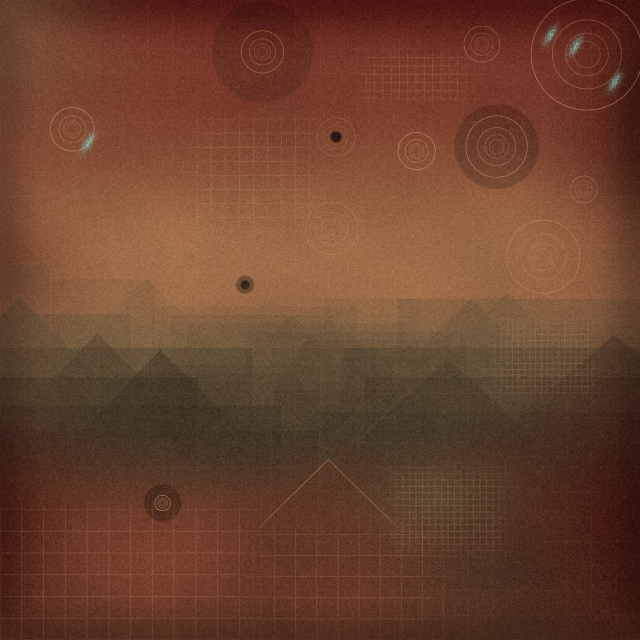
Give the GLSL for this background, as a Shadertoy shader.

```glsl
const vec3 CRIMSON = vec3(.36, .09, .085);
const vec3 RUST = vec3(.47, .225, .16);
const vec3 SAND = vec3(.61, .42, .28);
const vec3 OLIVE = vec3(.46, .39, .27);
const vec3 UMBER = vec3(.31, .25, .18);
const vec3 SHADOW = vec3(.2, .155, .115);
const vec3 GROUND = vec3(.37, .21, .145);
const vec3 DRIED = vec3(.23, .065, .05);
const vec3 EMBER = vec3(.5, .26, .18);
const vec3 INK = vec3(.78, .59, .41);
const vec3 TEAL = vec3(.5, .76, .71);
const float LINE_WIDTH = .0013;
const float GRAIN = .055;
const float MIST = 4.;

// Terraces: left, right, top, opacity
const vec4 TERRACES[11] = vec4[11](
    vec4(-.1, .079, .588, .22), vec4(.079, .243, .565, .14),
    vec4(-.1, .205, .51, .24), vec4(-.1, .395, .457, .3),
    vec4(-.1, .31, .411, .42), vec4(-.1, .44, .367, .4),
    vec4(-.1, .499, .328, .35), vec4(.62, 1.1, .534, .24),
    vec4(.536, 1.1, .457, .28), vec4(.569, 1.1, .411, .3),
    vec4(.499, 1.1, .357, .28));
// Peaks: apex, slope, opacity
const vec4 PEAKS[10] = vec4[10](
    vec4(.228, .568, .95, .12), vec4(.456, .511, 1, .1),
    vec4(.518, .511, 1, .1), vec4(.793, .545, 1, .2),
    vec4(.736, .535, 1, .3), vec4(.031, .536, 1, .45),
    vec4(.152, .48, 1, .4), vec4(.251, .454, 1, .5),
    vec4(.7, .44, .9, .3), vec4(.96, .478, .85, .5));
// Rings: centre, outer radius, brightness
const vec4 RINGS[11] = vec4[11](
    vec4(.41, .919, .033, .4), vec4(.113, .798, .034, .5),
    vec4(.753, .931, .028, .35), vec4(.917, .915, .087, .5),
    vec4(.525, .786, .03, .2), vec4(.651, .764, .029, .5),
    vec4(.776, .771, .048, .45), vec4(.912, .704, .021, .3),
    vec4(.849, .599, .057, .32), vec4(.518, .643, .041, .28),
    vec4(.254, .214, .012, .5));
// Dark discs: centre, radius, opacity
const vec4 DISCS[6] = vec4[6](
    vec4(.41, .919, .079, .12), vec4(.776, .771, .066, .18),
    vec4(.525, .786, .009, .65), vec4(.383, .555, .014, .3),
    vec4(.383, .555, .007, .5), vec4(.254, .214, .029, .25));
// Grid patches: centre, half size; then cell sizes
const vec4 PATCHES[6] = vec4[6](
    vec4(.4, .73, .1, .09), vec4(.65, .88, .09, .04),
    vec4(.18, .1, .24, .12), vec4(.54, .09, .15, .09),
    vec4(.7, .2, .09, .07), vec4(.85, .44, .08, .06));
const float CELLS[6] = float[6](.022, .013, .034, .033, .01, .009);
const vec2 GLINTS[4] = vec2[4](vec2(.86, .945), vec2(.899, .928), vec2(.961, .872), vec2(.138, .777));

float hash(vec2 p) {
    vec3 q = fract(p.xyx * .1031);
    q += dot(q, q.yzx + 33.33);
    return fract((q.x + q.y) * q.z);
}
float clouds(vec2 p) {
    float sum = 0., gain = .5;
    for (int i = 0; i < 4; i++) {
        sum += gain * sin(p.x + 1.7 * sin(p.y)) * cos(p.y + 1.3 * sin(p.x));
        p = mat2(1.5, 1.1, -1.1, 1.5) * p + 2.3;
        gain *= .55;
    }
    return sum;
}
float fill(float d) { return smoothstep(-1., 1., d * iResolution.y); }
float stroke(float d) { return 1. - smoothstep(0., max(LINE_WIDTH, 1. / iResolution.y), abs(d)); }
float grid(vec2 p, float cell) {
    vec2 d = (.5 - abs(fract(p / cell) - .5)) * cell;
    return max(stroke(d.x), stroke(d.y));
}
void stain(inout vec3 c, vec2 offset, vec2 size, vec3 tint, float amount) {
    vec2 q = offset / size;
    c = mix(c, tint, amount * exp(-dot(q, q)));
}
// Translucent shape dissolving into mist below its top
void silhouette(inout vec3 c, float d, float y, float top, float opacity) {
    vec3 tone = mix(SHADOW, OLIVE * .86, smoothstep(.4, .6, top));
    c = mix(c, tone, opacity * fill(d) * exp(-MIST * max(top - y, 0.)));
    c += INK * .03 * stroke(d);
}
vec3 sky(vec2 p) {
    vec3 c = mix(UMBER, OLIVE, smoothstep(.27, .42, p.y));
    c = mix(c, SAND, smoothstep(.41, .54, p.y));
    c = mix(c, RUST, smoothstep(.6, .87, p.y));
    c = mix(c, CRIMSON, smoothstep(.88, 1.03, p.y));
    stain(c, p - vec2(0, .97), vec2(.17, .2), SAND * .84, .85);
    stain(c, p - vec2(1.02, .82), vec2(.12, .25), DRIED, .75);
    stain(c, p - vec2(0, .58), vec2(.1, .14), RUST * .85, .55);
    return c;
}
void land(inout vec3 c, vec2 p, float cloud) {
    for (float i = 0.; i < 12.; i++) {
        float drop = .535 - .013 * i - p.y, span = .06 + .12 * hash(vec2(i, 8));
        float side = span + .7 * drop * step(.5, hash(vec2(i, 5))) - abs(p.x - .3 - .38 * hash(vec2(i, 3)));
        silhouette(c, min(drop, side), p.y, p.y + drop, .13);
    }
    for (int i = 0; i < 11; i++) {
        vec4 t = TERRACES[i];
        silhouette(c, min(t.z - p.y, min(p.x - t.x, t.y - p.x)), p.y, t.z, t.w);
    }
    for (int i = 0; i < 10; i++) {
        vec4 k = PEAKS[i];
        silhouette(c, (k.y - p.y - k.z * abs(p.x - k.x)) * .7, p.y, k.y, k.w);
    }
    // Ground haze, front peak and stains
    float front = (.282 - p.y - .98 * abs(p.x - .513)) * .7;
    c = mix(c, GROUND, max(smoothstep(.33, .19, p.y + .04 * cloud), .65 * fill(front)));
    c += INK * .28 * stroke(front) * smoothstep(.165, .2, p.y);
    stain(c, p - vec2(.24, .12), vec2(.16, .1), EMBER, .8);
    stain(c, p - vec2(.53, .05), vec2(.12, .1), EMBER * .86, .6);
    stain(c, p - vec2(.7, .225), vec2(.11, .06), OLIVE * .76, .75);
    stain(c, p - vec2(.78, .1), vec2(.13, .1), SHADOW * 1.2, .5);
    stain(c, p - vec2(1.02, .18), vec2(.17, .24), DRIED, .9);
    stain(c, p - vec2(-.02, .16), vec2(.1, .2), DRIED * 1.3, .7);
}
void drafting(inout vec3 c, vec2 p, float cloud) {
    float lines = .05 * grid(p, .0385) * (.8 + cloud);
    for (int i = 0; i < 6; i++) {
        vec2 q = abs(p - PATCHES[i].xy) / PATCHES[i].zw;
        lines += .2 * grid(p, CELLS[i]) * smoothstep(1.25, .6, max(q.x, q.y));
        c *= 1. - DISCS[i].w * fill(DISCS[i].z - length(p - DISCS[i].xy));
    }
    for (int i = 0; i < 11; i++)
        for (float k = 0.; k < 4.; k++)
            lines += RINGS[i].w * stroke(length(p - RINGS[i].xy) - RINGS[i].z * pow(.62, k)) / (1. + .4 * k);
    c = mix(c, INK, min(lines, .7));
}
void mainImage(out vec4 fragColor, in vec2 fragCoord) {
    vec2 p = fragCoord / iResolution.xy;
    float cloud = clouds(p * 9.), grain = hash(floor(p * 512.));
    vec3 c = sky(p);
    land(c, p, cloud);
    drafting(c, p, cloud);
    // Slanted glints
    for (int i = 0; i < 4; i++)
        stain(c, mat2(.85, .53, -.53, .85) * (p - GLINTS[i]), vec2(.006, .016), TEAL, .5 + .4 * grain);
    // Worn paper: blotches, grain and dark borders
    c *= 1. + .07 * cloud;
    c += GRAIN * (grain - .5);
    vec2 border = min(p, 1. - p);
    c *= mix(.8, 1., smoothstep(0., .07, min(border.x, border.y)));
    fragColor = vec4(c, 1);
}
```
